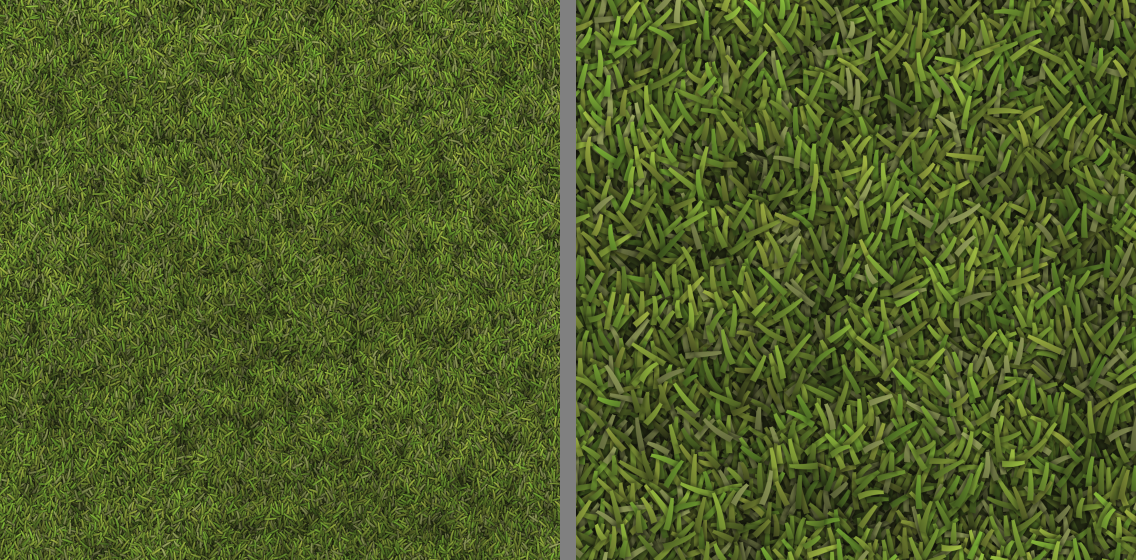
Left, the full canvas; right, a detail of the centre.
This texture is drawn by a Shadertoy shader. Its source:

```glsl
// Dense short lawn: layered blunt grass blades in tufts, with dry straw between them.

#define LAYERS 12            // blade sheets, from the soil up
#define CELL 0.0125          // spacing of blades in one sheet
#define BLADE_WIDTH 0.0018   // half width at the root
#define BLADE_MIN 0.0050     // shortest half length
#define BLADE_MAX 0.0115     // longest half length
#define SPREAD 1.60          // random lean away from upright, radians
#define TUFT_SCALE 26.0      // tufts across the canvas
#define SHADE 0.29           // darkness of the shadow around a blade
#define SHADOW_GREEN vec3(0.10, 0.13, 0.05)
#define BRIGHT_GREEN vec3(0.49, 0.62, 0.20)
#define STRAW vec3(0.56, 0.60, 0.35)
#define HAZE vec3(0.050, 0.053, 0.029)  // soft sky light over everything

vec3 hash3(vec3 p) {
    p = fract(p * vec3(0.1031, 0.1030, 0.0973));
    p += dot(p, p.yxz + 33.33);
    return fract((p.xxy + p.yxx) * p.zyx);
}

float cornerSlope(vec2 corner, vec2 offset) {
    float angle = 6.2832 * hash3(vec3(corner, 7.0)).x;
    return dot(vec2(cos(angle), sin(angle)), offset);
}

float gradientNoise(vec2 p) {
    vec2 i = floor(p), f = p - i;
    vec2 u = f * f * f * (f * (f * 6.0 - 15.0) + 10.0);
    vec2 e = vec2(1.0, 0.0);
    float low = mix(cornerSlope(i, f), cornerSlope(i + e, f - e), u.x);
    float high = mix(cornerSlope(i + e.yx, f - e.yx), cornerSlope(i + e.xx, f - e.xx), u.x);
    return mix(low, high, u.y);
}

// Colour of one blade; along runs from root 0 to tip 1, side from -1 to 1.
vec3 bladeColor(vec3 rnd, float height, float along, float side, float tuft) {
    float tone = 0.25 + 0.48 * height + 0.36 * (along - 0.5)
               + 0.46 * (rnd.x - 0.5) + 0.26 * (tuft - 0.5) + 0.05 * side;
    tone = clamp(tone, 0.04, 1.12);
    vec3 green = mix(SHADOW_GREEN, BRIGHT_GREEN, tone);
    green *= 1.0 + (rnd.y - 0.5) * vec3(0.30, 0.0, 0.25);
    vec3 dry = STRAW * (0.45 + 0.50 * tone);
    return rnd.z < mix(0.32, 0.09, height) ? dry : green;
}

// Paints one sheet of blades over the colour below it.
vec3 paintSheet(vec3 color, vec2 uv, float sheet, float lean, float pixel) {
    float height = sheet / float(LAYERS - 1);
    vec2 shift = sheet * vec2(0.37, 0.61);
    vec2 grid = uv / CELL + shift;
    vec2 home = floor(grid);

    // Far rows come first so that nearer blades overlap them.
    for (int y = 1; y >= -1; y--)
    for (int x = -1; x <= 1; x++) {
        vec2 cell = home + vec2(x, y);
        vec3 place = hash3(vec3(cell, sheet + 11.0));
        vec3 form = hash3(vec3(cell, sheet + 53.0));
        vec2 center = cell + place.xy;

        // Blade frame: y follows the blade, x crosses it.
        float angle = lean + (form.x + form.y - 1.0) * SPREAD;
        vec2 axis = vec2(sin(angle), cos(angle));
        vec2 d = (grid - center) * CELL;
        vec2 q = vec2(dot(d, vec2(axis.y, -axis.x)), dot(d, axis));
        float halfLength = mix(BLADE_MIN, BLADE_MAX, place.z);
        float s = clamp(q.y / halfLength, -1.0, 1.0);
        q.x += (form.z - 0.5) * 0.002 * s * s;
        float along = 0.5 + 0.5 * s;
        float width = BLADE_WIDTH * mix(1.0, 0.55, along * along);
        float dist = max(abs(q.x) - width, abs(q.y) - halfLength);
        if (dist > 0.003) continue;

        // Upper sheets grow only where the tufts are full.
        vec3 tint = hash3(vec3(cell, sheet + 97.0));
        float tuft = 0.5 + gradientNoise((center - shift) * CELL * TUFT_SCALE);
        if (fract(tint.x * 7.0 + form.z) > mix(1.0, 1.3 * tuft, height)) continue;

        float side = clamp(q.x / width, -1.0, 1.0);
        color *= 1.0 - SHADE * (1.0 - smoothstep(0.0, 0.003, dist));
        float cover = 1.0 - smoothstep(-0.75 * pixel, 0.75 * pixel, dist);
        color = mix(color, bladeColor(tint, height, along, side, tuft), cover);
    }
    return color;
}

void mainImage(out vec4 fragColor, in vec2 fragCoord) {
    vec2 uv = fragCoord / iResolution.y;
    float pixel = 1.0 / iResolution.y;

    // Neighbouring blades share a gentle lean.
    float lean = 0.60 * gradientNoise(uv * 9.0 + 3.7);

    vec3 color = SHADOW_GREEN;
    for (int i = 0; i < LAYERS; i++) {
        color = paintSheet(color, uv, float(i), lean, pixel);
    }

    // Broad uneven daylight, a little stronger toward the top and the rim.
    vec2 fromMiddle = uv - 0.5;
    float light = 0.99 + 0.13 * fromMiddle.y + 0.22 * dot(fromMiddle, fromMiddle);
    light += 0.14 * gradientNoise(uv * 5.0 + 9.2) + 0.10 * gradientNoise(uv * 13.0);
    fragColor = vec4(clamp(color * light + HAZE, 0.0, 1.0), 1.0);
}
```
